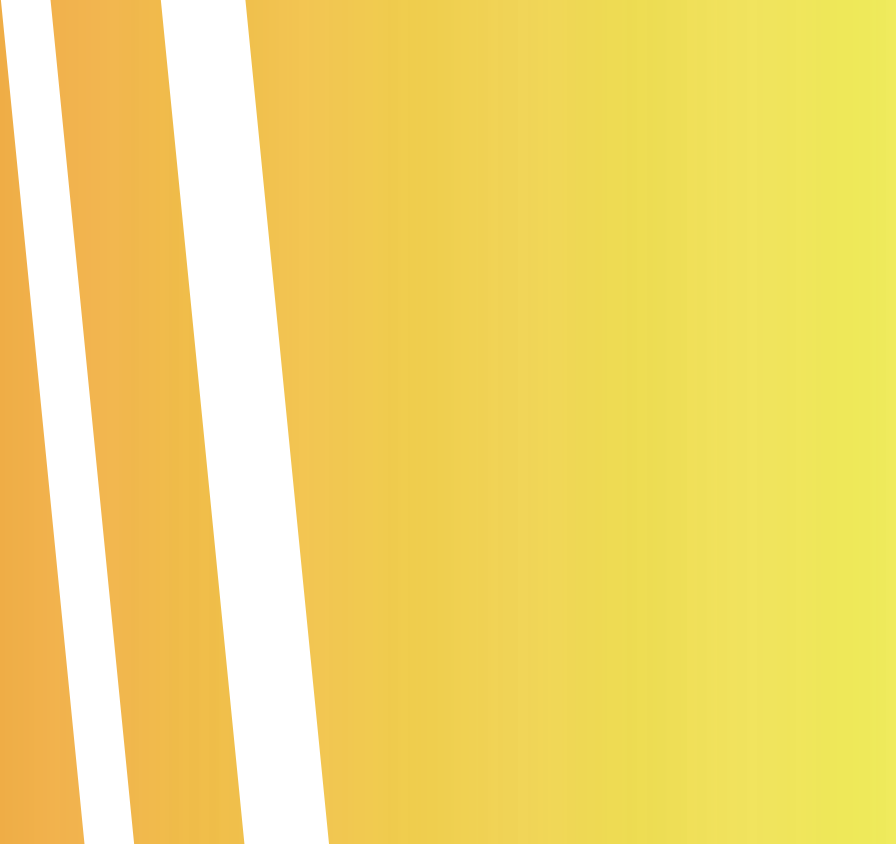
Reproduce this background procedurally as a Shadertoy shader.

```glsl
// Orange to yellow horizontal gradient with two slanted white stripes.

#define LEAN 0.0933                      // leftward shift of a stripe over the full height
#define THIN_STRIPE vec2(0.1220, 0.0277) // centre at the bottom, half width
#define WIDE_STRIPE vec2(0.3200, 0.0472)
#define RIPPLE_PERIOD 0.243
#define RIPPLE_PEAK 0.100
#define BAND_COUNT 90.0
#define BAND_STRENGTH 0.006

const vec3 ORANGE = vec3(0.943, 0.682, 0.290);
const vec3 AMBER  = vec3(0.945, 0.775, 0.308);
const vec3 GOLD   = vec3(0.936, 0.862, 0.338);
const vec3 YELLOW = vec3(0.940, 0.922, 0.370);

float hash(float n) {
    return fract(sin(n * 12.9898) * 43758.5453);
}

// Piecewise linear blend through the four colours
vec3 gradient(float x) {
    vec3 color = mix(ORANGE, AMBER, clamp(x / 0.35, 0.0, 1.0));
    color = mix(color, GOLD, clamp((x - 0.35) / 0.35, 0.0, 1.0));
    return mix(color, YELLOW, clamp((x - 0.70) / 0.30, 0.0, 1.0));
}

// Coverage of a vertical stripe, smoothed over one pixel
float stripe(float x, vec2 shape, float pixel) {
    float dist = abs(x - shape.x) - shape.y;
    return clamp(0.5 - dist / pixel, 0.0, 1.0);
}

void mainImage(out vec4 fragColor, in vec2 fragCoord) {
    vec2 uv = fragCoord / iResolution.xy;
    float pixel = 1.0 / iResolution.x;

    // Base gradient with a slow tint ripple and faint vertical bands
    vec3 color = gradient(uv.x);
    float ripple = cos(6.28318 * (uv.x - RIPPLE_PEAK) / RIPPLE_PERIOD);
    color += ripple * vec3(0.005, 0.0, 0.014);
    color += BAND_STRENGTH * (hash(floor(uv.x * BAND_COUNT)) - 0.5);

    // Slanted stripes
    float slantedX = uv.x + LEAN * uv.y;
    float white = max(stripe(slantedX, THIN_STRIPE, pixel),
                      stripe(slantedX, WIDE_STRIPE, pixel));

    fragColor = vec4(mix(color, vec3(1.0), white), 1.0);
}
```
